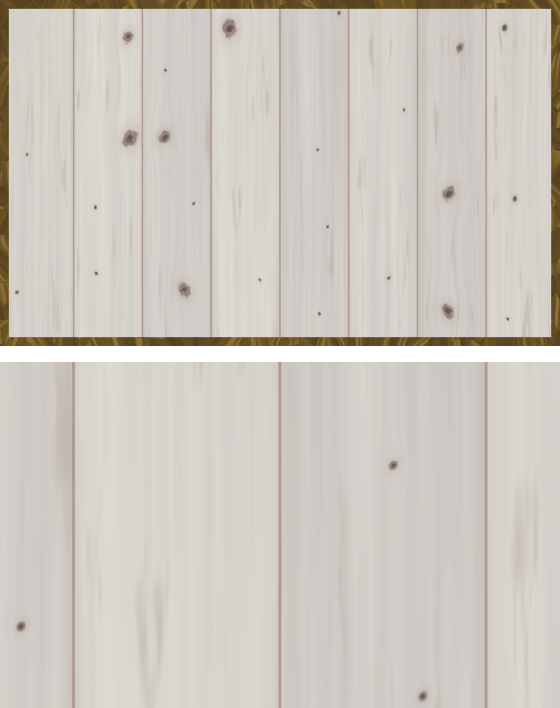
Top: the whole. Bottom: its middle third, enlarged.
Reproduce this texture procedurally as a Shadertoy shader.

```glsl
// Eight pale whitewashed planks with knots, set in a narrow bronze brushed frame.
// Each plank hashes its own tint, grain and knots; the knots bend the grain lines,
// and the frame is built from warped cells of directional brush strokes.

const float PLANKS_START = 0.0087;
const float PLANK_WIDTH = 0.1228;
const float FRAME_WIDTH = 0.0156;
const int KNOT_SLOTS = 4;

const vec3 WOOD_LIGHT = vec3(0.86, 0.845, 0.82);
const vec3 WOOD_GREY = vec3(0.80, 0.78, 0.76);
const vec3 WOOD_STAIN = vec3(0.72, 0.67, 0.64);
const vec3 KNOT_BODY = vec3(0.56, 0.49, 0.46);
const vec3 KNOT_CORE = vec3(0.36, 0.30, 0.28);
const vec3 SEAM = vec3(0.66, 0.56, 0.51);
const vec3 BRONZE_DARK = vec3(0.33, 0.26, 0.14);
const vec3 BRONZE = vec3(0.43, 0.33, 0.14);
const vec3 BRONZE_LIGHT = vec3(0.53, 0.42, 0.22);

float hash(vec2 p) {
    vec3 q = fract(p.xyx * 0.1031);
    q += dot(q, q.yzx + 33.33);
    return fract((q.x + q.y) * q.z);
}

float noise(vec2 p) {
    vec2 i = floor(p), f = fract(p);
    f = f * f * (3.0 - 2.0 * f);
    return mix(mix(hash(i), hash(i + vec2(1, 0)), f.x),
               mix(hash(i + vec2(0, 1)), hash(i + vec2(1, 1)), f.x), f.y);
}

float fbm(vec2 p) {
    return 0.55 * noise(p) + 0.3 * noise(p * 2.1 + 17.0) + 0.15 * noise(p * 4.3 + 41.0);
}

vec2 rotate(vec2 p, float angle) {
    float c = cos(angle), s = sin(angle);
    return vec2(c * p.x - s * p.y, s * p.x + c * p.y);
}

// Knot in one vertical slot of a plank: xy is the centre, z the radius
vec3 knotAt(float plank, float slot, float height) {
    vec2 id = vec2(plank * 7.0 + 3.0, slot * 13.0 + 5.0);
    float x = PLANKS_START + (plank + 0.5 + 0.72 * (hash(id) - 0.5)) * PLANK_WIDTH;
    float y = (slot + 0.15 + 0.7 * hash(id + 31.0)) / float(KNOT_SLOTS) * height;
    float present = step(hash(id + 57.0), 0.85);
    return vec3(x, y, present * mix(0.003, 0.016, pow(hash(id + 83.0), 3.0)));
}

// Vertical grain: x is fine line shade, y broad band shade, z grey streaks
vec3 grain(vec2 p, float seed) {
    float bend = 0.007 * fbm(vec2(p.x * 18.0 + seed, p.y * 3.0));
    float x = p.x + bend;
    float lines = 0.6 * noise(vec2(x * 230.0, p.y * 3.0 + seed))
                + 0.4 * noise(vec2(x * 420.0, p.y * 9.0 + seed));
    float bands = fbm(vec2(x * 45.0 + seed, p.y * 1.8));
    float streaks = smoothstep(0.67, 0.92, fbm(vec2(x * 95.0 + seed, p.y * 8.0 + seed)));
    return vec3(lines, bands, streaks);
}

// Paints halo, body, rings and core of one knot over the wood
vec3 paintKnot(vec3 wood, vec2 d, float radius, float seed) {
    vec2 q = rotate(d, (hash(vec2(seed, 9.0)) - 0.5) * 1.4) * vec2(1.15, 0.85);
    float rough = 0.35 * (noise(d * 180.0 + seed) - 0.5);
    float r = length(q) / radius + rough;
    float rings = 0.5 + 0.5 * sin(r * 15.0);
    wood = mix(wood, WOOD_STAIN, 0.6 * exp(-0.55 * r * r));
    wood = mix(wood, KNOT_BODY + 0.07 * (rings - 0.5), 0.9 * smoothstep(1.15, 0.6, r));
    return mix(wood, KNOT_CORE, 0.8 * smoothstep(0.62, 0.15, r));
}

vec3 planks(vec2 p, float height, float pixel) {
    float along = (p.x - PLANKS_START) / PLANK_WIDTH;
    float plank = floor(along);
    float seed = 40.0 * hash(vec2(plank, 71.0));

    // Grain parts around every knot
    vec2 warped = p;
    for (int i = 0; i < KNOT_SLOTS; i++) {
        vec3 knot = knotAt(plank, float(i), height);
        vec2 d = (p - knot.xy) / (knot.z + 0.0001) * vec2(0.45, 0.24);
        warped.x -= 0.7 * (p.x - knot.x) * exp(-dot(d, d));
    }
    vec3 g = grain(warped, seed);
    float tint = 0.45 * mod(plank, 2.0) + 0.55 * hash(vec2(plank, 23.0));
    float shade = clamp(tint * 0.6 + 0.2 + 0.9 * (g.y - 0.5), 0.0, 1.0);
    vec3 wood = mix(WOOD_GREY, WOOD_LIGHT, shade) + 0.045 * (g.x - 0.5);
    wood = mix(wood, WOOD_STAIN, 0.55 * g.z);

    for (int i = 0; i < KNOT_SLOTS; i++) {
        vec3 knot = knotAt(plank, float(i), height);
        if (knot.z > 0.0) wood = paintKnot(wood, p - knot.xy, knot.z, seed + float(i));
    }

    // Thin seam with a soft warm stain beside it
    float gap = (0.5 - abs(fract(along) - 0.5)) * PLANK_WIDTH;
    wood = mix(wood, WOOD_STAIN, 0.3 * exp(-gap * 260.0));
    return mix(wood, SEAM, 0.8 * (1.0 - smoothstep(0.0004, 0.0006 + pixel, gap)));
}

vec3 brushedFrame(vec2 p) {
    vec2 cell = floor(p * 16.0 + 1.6 * vec2(noise(p * 22.0), noise(p * 22.0 + 50.0)));
    float angle = mix(-1.0, 0.5, hash(cell + 11.0)) + 0.35 * noise(p * 30.0);
    vec2 q = rotate(p - cell / 16.0, angle);
    float strokes = noise(q * vec2(230.0, 14.0) + cell * 5.0);
    float patches = smoothstep(0.42, 0.58, noise(q * vec2(60.0, 16.0) + cell * 3.0));
    vec3 bronze = mix(BRONZE_DARK, BRONZE, 0.25 + 0.75 * patches);
    bronze = mix(bronze, BRONZE_LIGHT, 0.75 * patches * smoothstep(0.5, 0.9, strokes));
    return bronze * (0.88 + 0.24 * strokes);
}

void mainImage(out vec4 fragColor, in vec2 fragCoord) {
    float pixel = 1.0 / iResolution.x;
    vec2 p = fragCoord * pixel;
    vec2 size = iResolution.xy * pixel;
    vec2 edge = min(p, size - p);
    float inside = min(edge.x, edge.y) - FRAME_WIDTH;
    float panel = smoothstep(-0.5 * pixel, 0.5 * pixel, inside);
    vec3 colour = mix(brushedFrame(p), planks(p, size.y, pixel), panel);
    fragColor = vec4(colour, 1.0);
}
```
